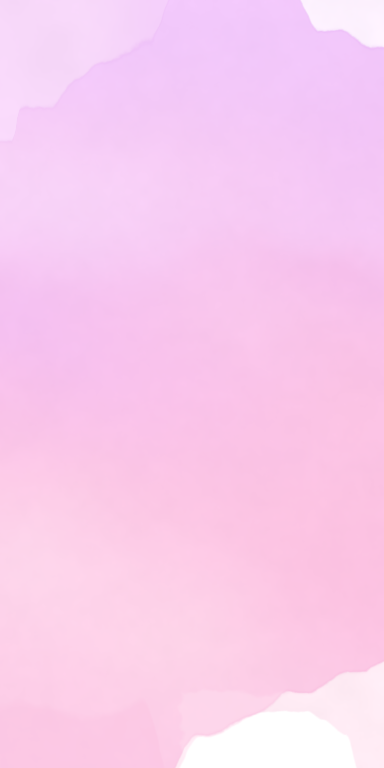
Give the GLSL for this background, as a Shadertoy shader.

```glsl
// Pink and lilac watercolor wash with pale, ragged paper edges in the corners.

float hash(vec2 p) {
    return fract(sin(dot(p, vec2(127.1, 311.7))) * 43758.5453);
}

float noise(vec2 p) {
    vec2 i = floor(p), f = fract(p);
    f = f * f * (3.0 - 2.0 * f);
    return mix(mix(hash(i), hash(i + vec2(1, 0)), f.x),
               mix(hash(i + vec2(0, 1)), hash(i + vec2(1, 1)), f.x), f.y);
}

// Fractal noise, centered on zero
float fbm(vec2 p) {
    float sum = 0.0, amp = 0.5;
    for (int i = 0; i < 5; i++) {
        sum += amp * (noise(p) - 0.5);
        p = mat2(1.6, 1.2, -1.2, 1.6) * p + 7.3;
        amp *= 0.5;
    }
    return sum;
}

// Soft elliptical bleed of pigment
vec3 bleed(vec3 base, vec2 p, vec2 center, vec2 radius, vec3 pigment, float strength) {
    vec2 q = (p - center) / radius;
    return mix(base, pigment, strength * exp(-dot(q, q)));
}

// Antialiased coverage of a patch whose inside is positive
float cover(float d, float softness) {
    float w = max(fwidth(d), softness);
    return smoothstep(-w, w, d);
}

// Thin line of settled pigment along an edge
float rim(float d, float width) {
    return exp(-d * d / (width * width));
}

void mainImage(out vec4 fragColor, in vec2 fragCoord) {
    // x runs from 0 to 1, y from 0 to 2
    vec2 p = fragCoord / iResolution.xy * vec2(1.0, 2.0);
    float top = 2.0 - p.y;
    vec2 warp = vec2(fbm(p * 5.0), fbm(p * 5.0 + 31.0));
    vec2 q = p + 0.13 * warp;

    // Vertical gradient: lilac to rose
    vec3 col = mix(vec3(0.99, 0.80, 0.905), vec3(0.987, 0.765, 0.89), smoothstep(0.1, 0.65, q.y));
    col = mix(col, vec3(0.974, 0.755, 0.92), smoothstep(0.65, 1.05, q.y));
    col = mix(col, vec3(0.968, 0.79, 0.955), smoothstep(1.05, 1.45, q.y));
    col = mix(col, vec3(0.95, 0.785, 0.985), smoothstep(1.45, 1.95, q.y));

    // Pale and saturated bleeds
    col = bleed(col, q, vec2(0.08, 1.48), vec2(0.38, 0.17), vec3(0.973, 0.835, 0.975), 0.85);
    col = bleed(col, q, vec2(0.03, 1.18), vec2(0.30, 0.16), vec3(0.955, 0.75, 0.95), 0.75);
    col = bleed(col, q, vec2(0.95, 1.66), vec2(0.25, 0.20), vec3(0.945, 0.76, 0.975), 0.55);
    col = bleed(col, q, vec2(0.86, 1.27), vec2(0.24, 0.10), vec3(0.96, 0.735, 0.915), 0.75);
    col = bleed(col, q, vec2(0.62, 1.15), vec2(0.20, 0.13), vec3(0.98, 0.79, 0.935), 0.6);
    col = bleed(col, q, vec2(0.92, 0.95), vec2(0.30, 0.20), vec3(0.99, 0.77, 0.88), 0.6);
    col = bleed(col, q, vec2(0.06, 0.52), vec2(0.36, 0.26), vec3(0.995, 0.84, 0.925), 0.95);
    col = bleed(col, q, vec2(0.48, 0.35), vec2(0.25, 0.20), vec3(0.995, 0.84, 0.915), 0.8);
    col = bleed(col, q, vec2(0.92, 0.48), vec2(0.28, 0.22), vec3(0.988, 0.755, 0.88), 0.65);

    // Mottled pigment
    col += 0.016 * fbm(p * 9.0 + 13.0) + 0.012 * fbm(p * 32.0);

    // Ragged edge offset shared by the patches
    float rag = 0.035 * fbm(p * 13.0 + 4.0) + 0.012 * fbm(p * 45.0);

    // Faint darker wash, lower left
    float d = 0.15 + 0.02 * sin(p.x * 17.0 + 1.0) - 0.2 * smoothstep(0.37, 0.45, p.x) - p.y + rag;
    col = mix(col, vec3(0.985, 0.765, 0.885), 0.5 * cover(d, 0.012) * smoothstep(-0.1, 0.15, p.y + 0.1));

    // Light wash beside the lower paper edge
    d = min(0.195 - p.y, p.x - 0.475) + rag;
    col = mix(col, vec3(0.995, 0.85, 0.925), 0.75 * cover(d, 0.006));

    // Pale lilac patch, upper left
    d = 0.372 - 0.095 * smoothstep(0.03, 0.055, p.x) - 0.07 * smoothstep(0.13, 0.20, p.x)
      - 0.05 * smoothstep(0.20, 0.27, p.x) - 0.05 * smoothstep(0.28, 0.39, p.x)
      - 0.13 * smoothstep(0.39, 0.46, p.x) - top + rag;
    vec3 paleLilac = vec3(0.972, 0.85, 0.98) + 0.035 * fbm(p * 7.0 + 50.0);
    col = mix(col, paleLilac, cover(d, 0.004) * (1.0 - 0.6 * smoothstep(0.2, 0.46, p.x)));
    col -= vec3(0.012, 0.025, 0.008) * rim(d, 0.006);

    // Near-white patch, upper right
    d = -0.025 + 0.1 * smoothstep(0.755, 0.83, p.x) + 0.053 * smoothstep(0.88, 0.97, p.x)
      - top + 0.6 * rag;
    col = mix(col, vec3(0.99, 0.945, 0.995) + 0.04 * fbm(p * 12.0), cover(d, 0.003));
    col -= vec3(0.02, 0.04, 0.01) * rim(d, 0.005);

    // Blush patch, lower right
    d = -0.02 + 0.105 * smoothstep(0.43, 0.51, p.x) + 0.06 * smoothstep(0.53, 0.68, p.x)
      + 0.055 * smoothstep(0.66, 0.76, p.x) + 0.05 * smoothstep(0.80, 0.90, p.x)
      + 0.035 * smoothstep(0.94, 1.02, p.x) - p.y + 0.6 * rag;
    col = mix(col, vec3(1.0, 0.925, 0.96) + 0.05 * fbm(p * 9.0 + 80.0), cover(d, 0.003));
    col -= vec3(0.01, 0.035, 0.02) * rim(d, 0.005);

    // Bare white paper inside the blush
    d = -0.025 + 0.105 * smoothstep(0.44, 0.52, p.x) + 0.07 * smoothstep(0.53, 0.70, p.x)
      - 0.025 * smoothstep(0.80, 0.84, p.x) - 0.04 * smoothstep(0.84, 0.90, p.x)
      - 0.1 * smoothstep(0.90, 0.94, p.x) - p.y + 0.5 * rag;
    col = mix(col, vec3(1.0), cover(d, 0.003));

    fragColor = vec4(clamp(col, 0.0, 1.0), 1.0);
}
```
